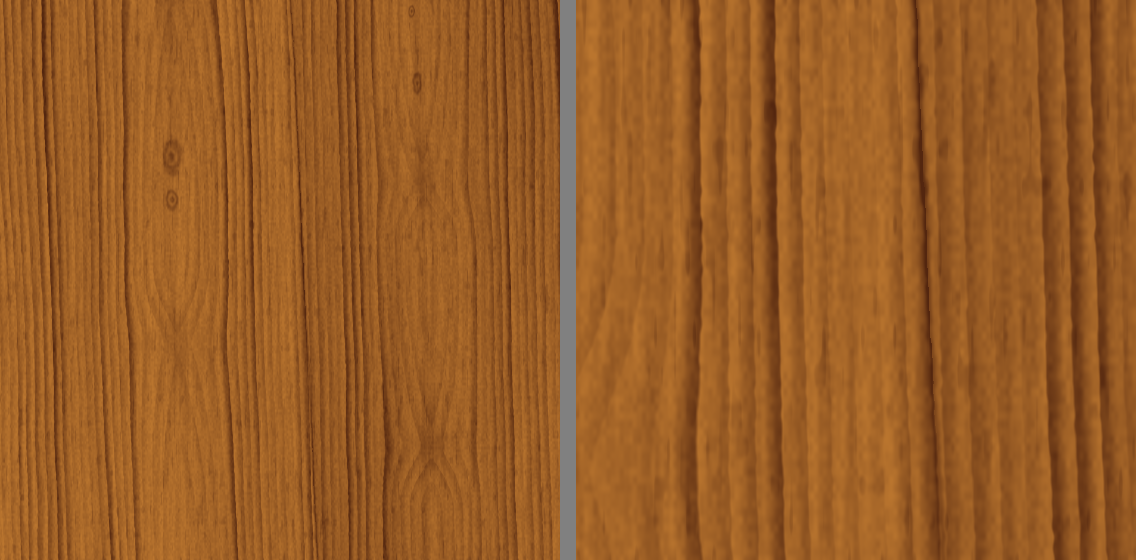
Left, the full canvas; right, a detail of the centre.
A Shadertoy shader for this texture:

```glsl
float hash(vec2 p) {
    vec3 q = fract(p.xyx * 0.1031);
    q += dot(q, q.yzx + 33.33);
    return fract((q.x + q.y) * q.z);
}

float noise(vec2 p) {
    vec2 i = floor(p), f = fract(p);
    f = f * f * (3.0 - 2.0 * f);
    return mix(mix(hash(i), hash(i + vec2(1, 0)), f.x),
               mix(hash(i + vec2(0, 1)), hash(i + vec2(1, 1)), f.x), f.y);
}

// Darkness of an oval knot with a few growth rings
float knot(vec2 p, vec2 center, vec2 size) {
    float d = length((p - center) / size) + 0.35 * (noise(p * 90.0) - 0.5);
    float rings = 0.5 + 0.5 * cos(d * 7.5);
    return (0.25 + 0.75 * rings) * (1.0 - smoothstep(0.6, 1.3, d));
}

// Height of the arch along the grain: sharp at t = 0, flat in mid lens
float archPeak(float t) {
    return max(pow(max(1.0 - t / 0.6, 0.0), 1.5), smoothstep(0.75, 1.0, t));
}

void mainImage(out vec4 fragColor, in vec2 fragCoord) {
    vec2 uv = fragCoord / iResolution.xy;

    // Slow sway of the grain, then small ragged edges
    vec2 p = uv;
    p.x += 0.012 * (noise(uv * vec2(5.0, 2.5) + 7.0) - 0.5);
    p.x += 0.003 * (noise(uv * vec2(14.0, 9.0)) - 0.5);
    p.x += 0.0012 * (noise(uv * vec2(120.0, 150.0)) - 0.5);

    // Two hearts with nested arches, meeting at a slanted dark seam
    float seam = p.x - 0.57 + 0.05 * p.y;
    float right = step(0.0, seam);
    float d = p.x - mix(0.335 - 0.035 * p.y, 0.775 - 0.025 * p.y, right);
    float peak = archPeak(fract(mix((0.38 - p.y) / 0.62, (p.y - 0.21) / 0.47, right)));
    float r = sqrt(d * d + 0.00003) + 0.04 * peak * exp(-d * d / 0.004);

    // Growth rings: slow darkening, then a crisp edge
    float u = 62.0 * r + noise(vec2(r * 22.0, 3.0 + 9.0 * right));
    float f = fract(u);
    float ring = smoothstep(0.15, 0.88, f) * (1.0 - smoothstep(0.88, 1.0, f));
    float strength = hash(vec2(floor(u), 5.0 + 20.0 * right));
    strength = 0.18 + 0.8 * strength * strength;
    strength *= 0.55 + 0.9 * noise(vec2(p.x * 28.0, p.y * 1.5));
    strength *= mix(0.35, 1.0, smoothstep(0.025, 0.045, r));

    // Broad shade, streaks, fibres and pores
    float tone = 0.87 - 0.11 * smoothstep(-0.005, 0.005, seam);
    tone += 0.28 * (noise(vec2(p.x * 7.0, p.y * 0.9) + 2.0) - 0.5);
    tone -= ring * strength;
    tone += 0.24 * (noise(vec2(p.x * 140.0, p.y * 2.0)) - 0.5);
    tone += 0.20 * (noise(vec2(uv.x * 330.0, uv.y * 28.0)) - 0.5);
    tone += 0.24 * (noise(uv * vec2(380.0, 210.0)) - 0.5);
    tone -= 0.25 * smoothstep(0.75, 0.95, noise(uv * vec2(260.0, 45.0) + 31.0));

    // Seam line and dark streaks at the arch tips
    tone -= 0.6 * exp(-pow(seam / 0.0022, 2.0));
    tone -= 0.4 * peak * peak * exp(-d * d / 0.00015);

    // Knots on the left heart, slim eyes on the right
    float knots = knot(p, vec2(0.305, 0.72), vec2(0.018, 0.031));
    knots = max(knots, knot(p, vec2(0.306, 0.643), vec2(0.011, 0.019)));
    knots = max(knots, knot(p, vec2(0.748, 0.85), vec2(0.008, 0.020)));
    knots = max(knots, knot(p, vec2(0.737, 0.98), vec2(0.006, 0.011)));
    tone -= 0.65 * knots;

    vec3 lateWood = vec3(0.43, 0.23, 0.09);
    vec3 earlyWood = vec3(0.69, 0.43, 0.17);
    fragColor = vec4(mix(lateWood, earlyWood, clamp(tone, -0.4, 1.15)), 1.0);
}
```
